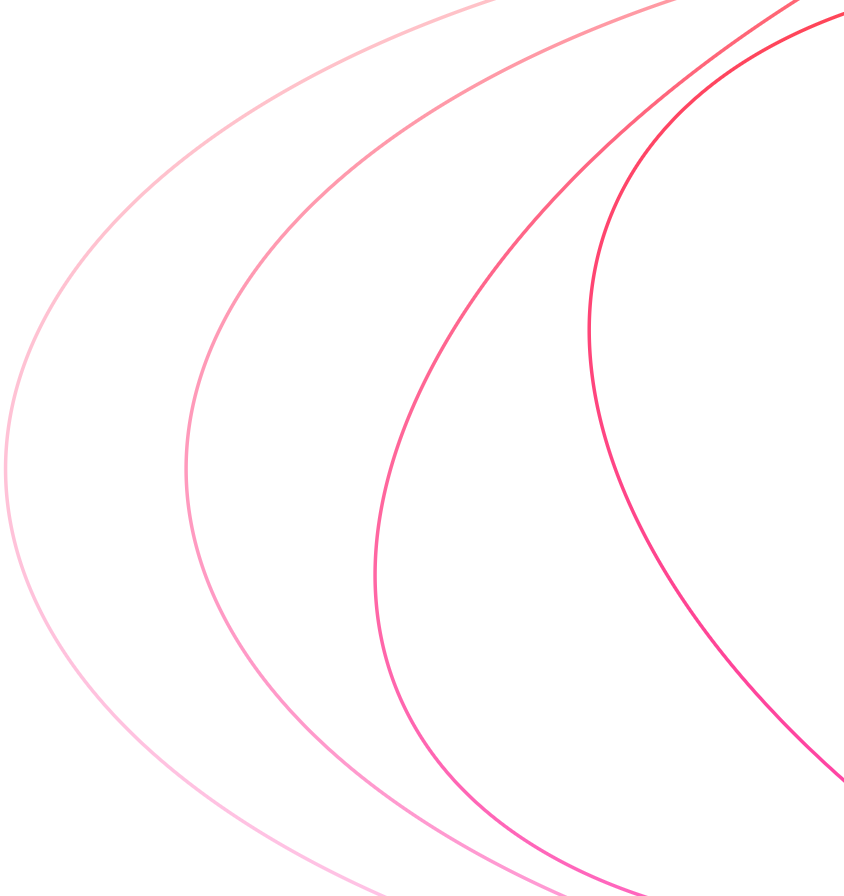
This background is drawn by a Shadertoy shader. Its source:

```glsl
// Four thin nested arcs on white, fading from red at the top to pink below.
#define LINE_WIDTH 0.0039
#define PAPER vec3(1.0)
#define TOP_RED vec3(1.0, 0.25, 0.32)
#define BOTTOM_PINK vec3(1.0, 0.25, 0.68)

const int ARC_COUNT = 4;

// Leftmost point of each arc, in units of canvas height
const vec2 VERTEX[ARC_COUNT] = vec2[](
    vec2(0.0062, 0.4766), vec2(0.2077, 0.4766),
    vec2(0.4186, 0.3581), vec2(0.6576, 0.6315));

// Ellipse shape: squash, tilt, opening
const vec3 SHAPE[ARC_COUNT] = vec3[](
    vec3(0.281, 0.0, 0.658), vec3(0.281, 0.0, 0.658),
    vec3(0.460, -0.525, 0.755), vec3(0.460, 0.525, 0.755));

const float OPACITY[ARC_COUNT] = float[](0.32, 0.53, 0.80, 0.97);

// Approximate distance to the ellipse y^2 + squash x^2 + tilt xy = opening x,
// which touches the vertical axis at the origin
float ellipseDistance(vec2 p, vec3 shape) {
    float value = p.y * p.y + shape.x * p.x * p.x
                + shape.y * p.x * p.y - shape.z * p.x;
    vec2 gradient = vec2(2.0 * shape.x * p.x + shape.y * p.y - shape.z,
                         2.0 * p.y + shape.y * p.x);
    return abs(value) / max(length(gradient), 1e-4);
}

void mainImage(out vec4 fragColor, in vec2 fragCoord) {
    vec2 uv = fragCoord / iResolution.y;
    float pixel = 1.0 / iResolution.y;

    vec3 ink = mix(TOP_RED, BOTTOM_PINK, 1.0 - uv.y);
    vec3 color = PAPER;

    // Smooth-edged strokes, fainter to the left
    for (int i = 0; i < ARC_COUNT; i++) {
        float d = ellipseDistance(uv - VERTEX[i], SHAPE[i]);
        float stroke = clamp((0.5 * LINE_WIDTH - d) / pixel + 0.5, 0.0, 1.0);
        color = mix(color, ink, stroke * OPACITY[i]);
    }

    fragColor = vec4(color, 1.0);
}
```
